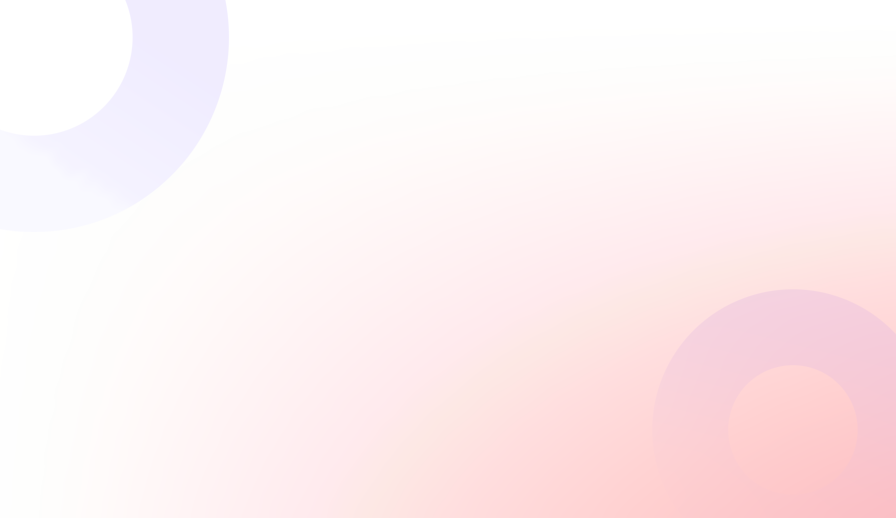
Write a Shadertoy shader that draws this background.

```glsl
// Soft white-to-rose corner glow with a lavender ring and a mauve ring.

const vec3 WHITE    = vec3(1.0);
const vec3 IVORY    = vec3(0.994, 0.994, 0.990);
const vec3 SNOW     = vec3(1.000, 0.984, 0.981);
const vec3 BLUSH    = vec3(1.000, 0.950, 0.955);
const vec3 PINK     = vec3(1.000, 0.917, 0.930);
const vec3 PEACH    = vec3(0.992, 0.910, 0.896);
const vec3 ROSE     = vec3(1.000, 0.870, 0.872);
const vec3 SALMON   = vec3(1.000, 0.818, 0.818);
const vec3 CORAL    = vec3(0.990, 0.750, 0.765);
const vec3 LAVENDER = vec3(0.940, 0.925, 0.998);
const vec3 ICE      = vec3(0.977, 0.977, 1.000);
const vec3 MAUVE    = vec3(0.900, 0.740, 0.880);

// Linear 0..1 position of x between a and b
float ramp(float a, float b, float x) {
    return clamp((x - a) / (b - a), 0.0, 1.0);
}

// Smooth-edged disc coverage
float disc(vec2 p, float radius, float blur) {
    return smoothstep(blur, -blur, length(p) - radius);
}

// Disc with a round hole
float ring(vec2 p, float inner, float outer, float blur) {
    return disc(p, outer, blur) - disc(p, inner, blur);
}

// Small irregular ripple from layered sines
float ripple(vec2 p) {
    return 0.5 * sin(p.x * 47.0 + 2.0 * sin(p.y * 31.0))
         + 0.3 * sin(p.y * 83.0 + 2.0 * sin(p.x * 59.0))
         + 0.2 * sin((p.x - p.y) * 127.0);
}

// Glow strength: 1 in the lower right corner, 0 at the far edges
float cornerGlow(vec2 uv) {
    vec2 reach = clamp(vec2(1.0 - uv.x, uv.y) / vec2(1.042, 0.973), 0.0, 1.0);
    vec2 fall = 1.0 - pow(reach, vec2(1.22, 1.2));
    return fall.x * fall.y;
}

// Colour ramp of the glow
vec3 glowColor(float t) {
    vec3 c = mix(WHITE, IVORY, ramp(0.01, 0.10, t));
    c = mix(c, SNOW,   ramp(0.10, 0.17, t));
    c = mix(c, BLUSH,  ramp(0.17, 0.31, t));
    c = mix(c, PINK,   ramp(0.31, 0.44, t));
    c = mix(c, PEACH,  ramp(0.44, 0.50, t));
    c = mix(c, ROSE,   ramp(0.50, 0.60, t));
    c = mix(c, SALMON, ramp(0.60, 0.78, t));
    return mix(c, CORAL, ramp(0.78, 1.0, t));
}

void mainImage(out vec4 fragColor, in vec2 fragCoord) {
    vec2 uv = fragCoord / iResolution.xy;
    vec2 p = fragCoord / iResolution.y;
    float aspect = iResolution.x / iResolution.y;
    float blur = 0.8 / iResolution.y;
    float wobble = ripple(p);

    // Background
    vec3 color = glowColor(cornerGlow(uv) + 0.002 * wobble);

    // Upper left ring, paler toward its lower left, around a white core
    vec2 q = p - vec2(0.066, 0.928);
    float slant = dot(q, normalize(vec2(0.55, 0.83)));
    float pale = 0.55 * ramp(0.12, -0.17, slant)
               + 0.45 * smoothstep(-0.15, -0.20, slant + 0.012 * wobble);
    color = mix(color, WHITE, disc(q, 0.190, blur));
    color = mix(color, mix(LAVENDER, ICE, pale), ring(q, 0.190, 0.376, blur));

    // Lower right ring, fading toward its lower left
    vec2 s = p - vec2(aspect - 0.199, 0.170);
    float veil = mix(0.04, 0.40, smoothstep(-0.20, 0.24, s.y + 0.25 * s.x));
    color = mix(color, MAUVE, veil * ring(s, 0.125, 0.2715, blur));

    fragColor = vec4(color, 1.0);
}
```
